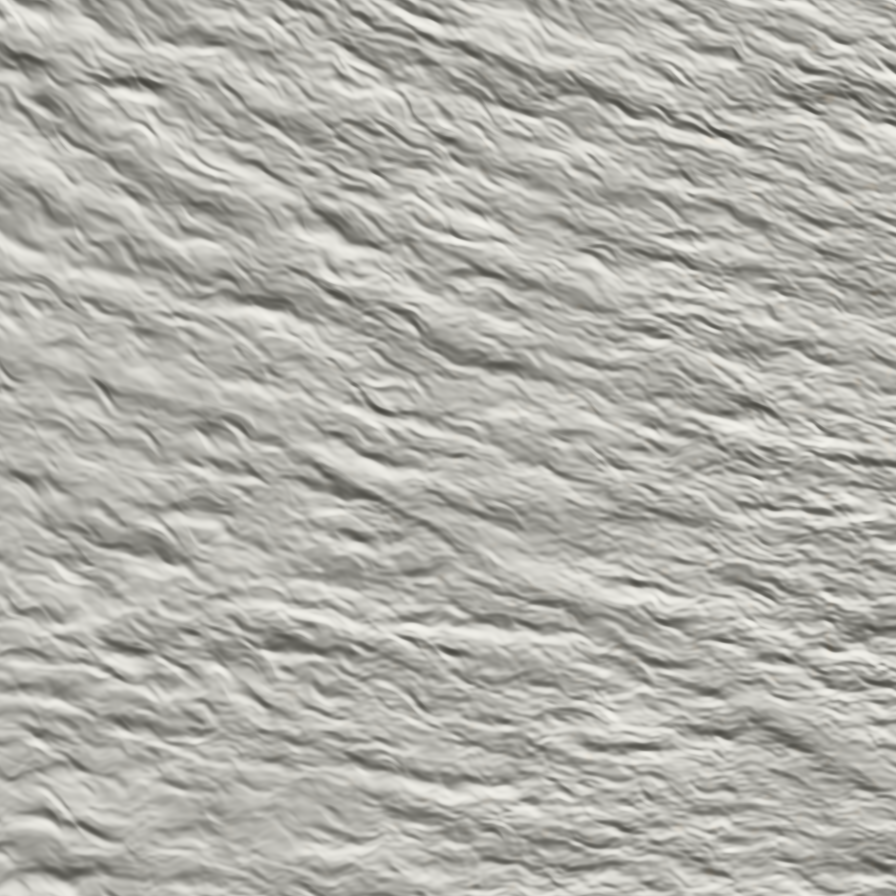
This texture is drawn by a WebGL 1 fragment shader. Its source:

```glsl
precision highp float;
// Rough troweled plaster in grey, lit from above.
// A height field of stretched gradient noise follows a bent stroke direction,
// long trowel ridges are added, and its slope towards the light gives the tone.
uniform vec2 u_resolution;

vec2 hashGradient(vec2 cell) {
  vec2 k = vec2(dot(cell, vec2(127.1, 311.7)), dot(cell, vec2(269.5, 183.3)));
  return 2.0 * fract(sin(k) * 43758.5453) - 1.0;
}

float noise(vec2 p) {
  vec2 i = floor(p), f = fract(p);
  vec2 w = f * f * f * (f * (f * 6.0 - 15.0) + 10.0);
  float a = dot(hashGradient(i), f);
  float b = dot(hashGradient(i + vec2(1.0, 0.0)), f - vec2(1.0, 0.0));
  float c = dot(hashGradient(i + vec2(0.0, 1.0)), f - vec2(0.0, 1.0));
  float d = dot(hashGradient(i + 1.0), f - 1.0);
  return mix(mix(a, b, w.x), mix(c, d, w.x), w.y);
}

// Noise with partly folded crests: soft upper faces, sharp lower edges.
float crest(vec2 p) {
  float n = noise(p);
  return 0.65 * n - 0.7 * sqrt(n * n + 0.006);
}

// Long ridge: a gentle face above the line, a steep drop below it.
float ridge(float above, float width) {
  return exp(-max(above, 0.0) / width) * smoothstep(-0.020, 0.0, above);
}

// Height above the main stroke, which bends down to the right.
float aboveMainStroke(vec2 p) {
  return p.y - (0.605 - 0.25 * p.x - 0.33 * max(p.x - 0.27, 0.0));
}

float trowelRidges(vec2 p) {
  float x = p.x;
  float h = 0.012 * ridge(aboveMainStroke(p), 0.032);
  h += 0.008 * ridge(p.y - (0.22 - 0.14 * x), 0.025);
  h += 0.008 * ridge(p.y - (1.11 - 0.28 * x - 0.04 * x * x), 0.022)
       * smoothstep(0.3, 0.5, x);
  h += 0.007 * ridge(p.y - (0.89 - 0.22 * x), 0.020)
       * (1.0 - smoothstep(0.25, 0.5, x));
  return h * (0.9 + 0.6 * noise(vec2(x * 7.0, p.y * 3.0)));
}

float height(vec2 p) {
  // Wobble the strokes, then bend them: steeper at the top, flat below.
  vec2 q = p;
  q.y += 0.015 * noise(p * 11.0 + 4.0) + 0.007 * noise(p * 34.0);
  q.x += 0.012 * noise(p * 25.0 + 9.0);
  float ridges = trowelRidges(mix(p, q, 0.5));
  q.y += q.x * (0.02 + 0.45 * p.y);

  // Patches of smooth and rough plaster, with finer grain to the right.
  float rough = 1.0 + 0.7 * noise(p * vec2(4.0, 6.0) + 2.0);
  float fromBand = (aboveMainStroke(p) - 0.014) / 0.016;
  rough *= 1.0 - 0.5 * exp(-fromBand * fromBand);
  float fine = mix(0.35, 0.65, smoothstep(0.0, 0.9, p.x));

  float h = 0.6 / 13.0 * noise(q * vec2(5.0, 13.0) + 31.0);
  h += rough / 33.0 * crest(q * vec2(15.0, 33.0));
  vec2 sheared = vec2(q.x, q.y + 0.35 * q.x);
  h += 0.8 * rough / 58.0 * crest(sheared * vec2(31.0, 58.0) + 17.0);
  h += fine * rough / 110.0 * noise(q * vec2(70.0, 110.0) + 53.0);
  return h + ridges;
}

void main() {
  vec2 p = gl_FragCoord.xy / u_resolution;

  // Slope towards the light, above and slightly to the right.
  vec2 toLight = 0.004 * vec2(0.28, 0.96);
  float slope = (height(p - 0.5 * toLight) - height(p + 0.5 * toLight)) / 0.004;
  float light = 1.3 * slope;
  light /= sqrt(1.0 + 0.1 * light * light);

  // Faces turned away darken faster than lit faces brighten.
  float tone = 0.705 + 0.125 * light - 0.012 * light * light;
  tone += 0.04 * noise(p * vec2(5.0, 8.0) + 70.0);
  vec3 plaster = tone + vec3(0.0, -0.004, -0.029);

  // Faint warm specks among the grain.
  float warm = smoothstep(0.25, 0.6, noise(p * 60.0 + 80.0)) * p.x;
  plaster += warm * vec3(0.02, 0.0, -0.02);
  gl_FragColor = vec4(plaster, 1.0);
}
```
